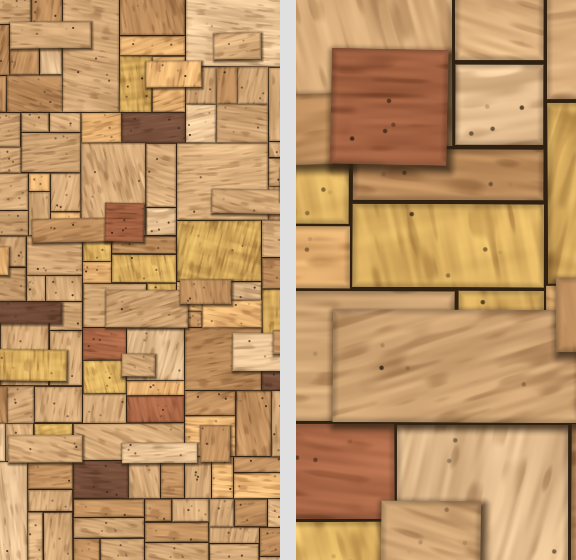
Left, the full canvas; right, a detail of the centre.
This texture is drawn by a WebGL 1 fragment shader. Its source:

```glsl
precision highp float;
// A wall of reclaimed wood offcuts: tightly packed blocks with a few raised ones on top.
uniform vec2 u_resolution;

const vec2 CELL = vec2(0.34, 0.28);
const vec3 GAP = vec3(0.19, 0.13, 0.07);

float hash(vec2 p) {
  vec3 q = fract(p.xyx * 0.1031);
  q += dot(q, q.yzx + 33.33);
  return fract((q.x + q.y) * q.z);
}

float noise(vec2 p) {
  vec2 i = floor(p), f = fract(p);
  f = f * f * (3.0 - 2.0 * f);
  return mix(mix(hash(i), hash(i + vec2(1, 0)), f.x),
             mix(hash(i + vec2(0, 1)), hash(i + vec2(1, 1)), f.x), f.y);
}

vec2 rotate(vec2 p, float angle) {
  float c = cos(angle), s = sin(angle);
  return vec2(c * p.x - s * p.y, s * p.x + c * p.y);
}

float boxDistance(vec2 p, vec2 halfSize) {
  vec2 d = abs(p) - halfSize;
  return length(max(d, 0.0)) + min(max(d.x, d.y), 0.0);
}

// Joints run straight through alternate lattice vertices, so edges meet in T shapes.
float isOdd(vec2 v) { return mod(v.x + v.y, 2.0); }
float jitter(vec2 v) { return 0.7 * (hash(v + 61.0) - 0.5); }
float jointX(vec2 v) { return v.x + jitter(v + vec2(0.0, isOdd(v))); }
float jointY(vec2 v) { return v.y + jitter(v + vec2(1.0 - isOdd(v), 0.0)); }

vec3 woodTone(float pick) {
  vec3 tone = vec3(0.82, 0.65, 0.46);                          // tan
  tone = mix(tone, vec3(0.89, 0.74, 0.56), step(0.36, pick));  // pale
  tone = mix(tone, vec3(0.74, 0.55, 0.36), step(0.54, pick));  // oak
  tone = mix(tone, vec3(0.91, 0.70, 0.45), step(0.73, pick));  // honey
  tone = mix(tone, vec3(0.83, 0.66, 0.36), step(0.85, pick));  // yellow
  tone = mix(tone, vec3(0.66, 0.40, 0.27), step(0.92, pick));  // red
  return mix(tone, vec3(0.45, 0.30, 0.22), step(0.96, pick));  // walnut
}

// Brightness change of the grain; q.y runs along the fibres.
float grain(vec2 q, float curl) {
  q.x += 0.03 * noise(q * vec2(7.0, 4.0));
  float bands = noise(q * vec2(38.0, 3.0)) - 0.5;
  float fibres = noise(q * vec2(150.0, 15.0)) - 0.5;
  float flecks = smoothstep(0.58, 0.92, noise(q * vec2(105.0, 24.0) + 9.0));
  float patches = noise(q * 9.0 + 4.0) - 0.5;
  float ripples = noise(q * vec2(9.0, 75.0)) - 0.5;
  return 0.02 + 0.13 * bands + 0.17 * fibres - 0.17 * flecks
       + 0.09 * patches + 0.16 * curl * ripples;
}

// Surface of one block; p is measured from its centre.
vec3 woodBlock(vec2 p, vec2 halfSize, vec2 seed, float pick, float px) {
  float upright = step(0.42, hash(seed + 3.1) + 0.25 * sign(halfSize.y - halfSize.x));
  float tilt = 0.6 * (hash(seed + 8.7) - 0.5);
  vec2 q = rotate(p, tilt + 1.5708 * (1.0 - upright)) + 3.0 + 5.0 * hash(seed + 14.3);
  float curl = step(0.85, pick) * step(pick, 0.92);
  float tone = grain(q, curl) + 0.1 * (hash(seed + 21.9) - 0.5);
  vec3 color = woodTone(pick) * (1.0 + tone * vec3(0.85, 1.05, 1.25));

  // Nail holes
  for (int k = 0; k < 4; k++) {
    vec2 key = seed + 30.0 + 6.3 * float(k);
    vec2 hole = (vec2(hash(key), hash(key + 2.7)) - 0.5) * 1.7 * halfSize;
    float spot = 1.0 - smoothstep(0.0015, 0.0025 + px, length(p - hole));
    color = mix(color, GAP, 0.85 * spot * hash(key + 4.9));
  }

  // Worn, slightly darker rim
  float inside = -boxDistance(p, halfSize);
  return color * mix(0.8, 1.0, smoothstep(0.0, 0.009, inside));
}

vec3 packedBlocks(vec2 p, float px) {
  vec2 g = p / CELL, lo = floor(g), hi = lo + 1.0, seed = lo;
  for (int j = -1; j <= 1; j++)
  for (int i = -1; i <= 1; i++) {
    vec2 c = floor(g) + vec2(i, j);
    vec2 a = vec2(jointX(c), jointY(c));
    vec2 b = vec2(jointX(c + vec2(1, 0)), jointY(c + vec2(0, 1)));
    if (all(greaterThanEqual(g, a)) && all(lessThan(g, b))) { lo = a; hi = b; seed = c; }
  }
  lo *= CELL;
  hi *= CELL;
  seed = seed * 13.7 + 200.0;

  // Saw each large piece into smaller ones
  for (int k = 0; k < 3; k++) {
    vec2 size = hi - lo;
    bool across = size.x * mix(0.4, 1.3, hash(seed + 1.3)) > size.y;
    float extent = across ? size.x : size.y;
    if (extent > 0.14 && hash(seed + 5.9) < 0.82) {
      vec2 axis = across ? vec2(1, 0) : vec2(0, 1);
      float cut = dot(lo, axis) + extent * mix(0.3, 0.7, hash(seed + 9.2));
      bool upper = dot(p, axis) > cut;
      if (upper) lo = mix(lo, vec2(cut), axis);
      else hi = mix(hi, vec2(cut), axis);
      seed += upper ? vec2(17.1, 4.3) : vec2(5.7, 23.9);
    }
  }
  vec2 halfSize = 0.5 * (hi - lo) - mix(0.0006, 0.003, hash(seed + 12.4));
  vec2 q = rotate(p - 0.5 * (lo + hi), 0.012 * (hash(seed + 16.8) - 0.5));
  float cover = 1.0 - smoothstep(-0.5 * px, 0.5 * px, boxDistance(q, halfSize));
  return mix(GAP, woodBlock(q, halfSize, seed, hash(seed + 25.6), px), cover);
}

vec3 raisedBlocks(vec3 color, vec2 p, float px) {
  for (int j = -1; j <= 1; j++)
  for (int i = -1; i <= 1; i++) {
    vec2 c = floor(p / CELL) + vec2(i, j), seed = c * 19.3 + 400.0;
    if (hash(seed) > 0.5) continue;
    vec2 center = (c + 0.5 + 0.7 * (vec2(hash(seed + 2.2), hash(seed + 4.4)) - 0.5)) * CELL;
    vec2 halfSize = mix(vec2(0.045, 0.028), vec2(0.16, 0.075), vec2(hash(seed + 6.6), hash(seed + 7.9)));
    vec2 q = rotate(p - center, 0.04 * (hash(seed + 11.0) - 0.5));
    float shadow = 1.0 - smoothstep(-0.004, 0.012, boxDistance(q - vec2(0.003, -0.005), halfSize));
    float cover = 1.0 - smoothstep(-0.5 * px, 0.5 * px, boxDistance(q, halfSize));
    color = mix(color, GAP, 0.75 * shadow);
    color = mix(color, woodBlock(q, halfSize, seed, hash(seed + 13.5), px), cover);
  }
  return color;
}

void main() {
  float px = 1.0 / u_resolution.x;
  vec2 p = gl_FragCoord.xy * px;
  gl_FragColor = vec4(raisedBlocks(packedBlocks(p, px), p, px), 1.0);
}
```
